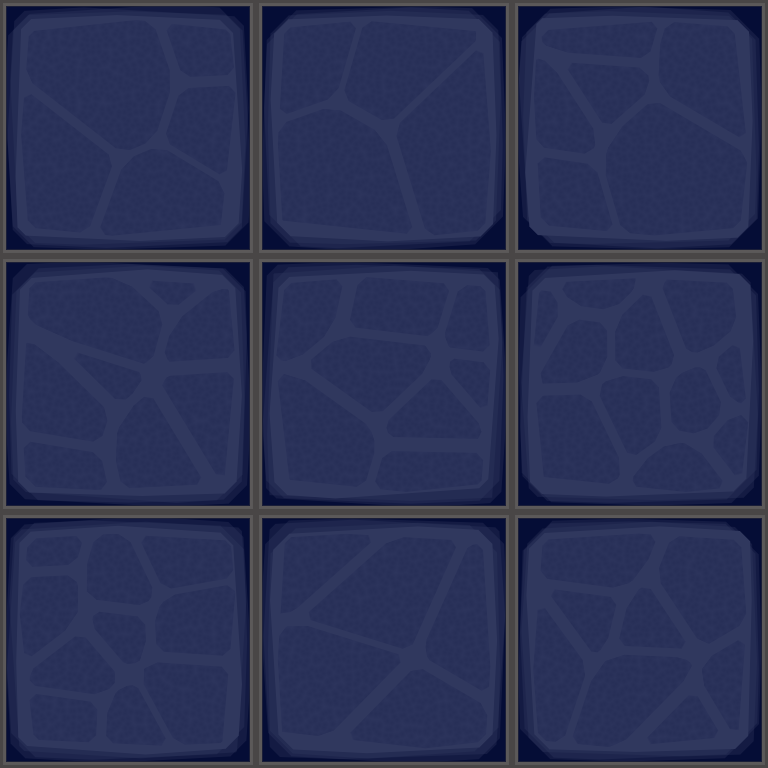
Give the GLSL for this pattern, as a three.js fragment shader.

```glsl
varying vec2 vUv;

const float TILES = 3.0;
const int MAX_STONES = 11;
// Stones per tile: one line for each row, bottom row first
const mat3 STONE_COUNTS = mat3(10.0, 5.0, 8.0,
                               8.0, 8.0, 11.0,
                               5.0, 4.0, 6.0);

// Half sizes, in tile widths
const float FRAME_HALF = 0.488;
const float LIP_HALF = 0.4765;
const float PANEL_HALF = 0.474;
const float SLAB_HALF = 0.442;
const float STONE_AREA_HALF = 0.418;

const float EDGE_BOW = 0.05;
const float LAYER_ALPHA = 0.34;
const float GAP_MIN = 0.011;
const float GAP_MAX = 0.030;
const float STONE_CHAMFER = 0.020;
const float SIZE_SPREAD = 0.03;
const float MOTTLE_SCALE = 42.0;
const float MOTTLE_DEPTH = 0.022;

const vec3 GROOVE = vec3(0.285, 0.275, 0.275);
const vec3 FRAME = vec3(0.36, 0.35, 0.35);
const vec3 LIP = vec3(0.14, 0.15, 0.22);
const vec3 NAVY = vec3(0.02, 0.05, 0.21);
const vec3 SLAB = vec3(0.19, 0.22, 0.37);
const vec3 STONE = vec3(0.162, 0.193, 0.35);

vec2 hash2(vec2 p) {
  vec3 q = fract(p.xyx * vec3(0.1031, 0.1030, 0.0973));
  q += dot(q, q.yzx + 33.33);
  return fract((q.xx + q.yz) * q.zy);
}

float coverage(float d, float pixel) {
  return clamp(0.5 - d / pixel, 0.0, 1.0);
}

float square(vec2 p, float halfSize) {
  return max(abs(p.x), abs(p.y)) - halfSize;
}

// Uneven square with bowed sides and cut corners
float bowedSquare(vec2 p, float halfSize, float bow, float cut, vec2 seed) {
  float d = -1.0;
  for (int i = 0; i < 4; i++) {
    vec2 r = hash2(seed + float(i) * 7.3) - 0.5;
    float side = p.x + bow * (1.0 + r.y) * abs(p.y - 0.4 * r.x);
    d = max(d, side - halfSize - 0.012 * r.y);
    d = max(d, (p.x + p.y) * 0.7071 - cut - 0.03 * r.x);
    p = vec2(-p.y, p.x);
  }
  return d;
}

// Stone centre in xy, size weight in z
vec3 stoneSite(float i, vec2 tile) {
  vec2 spread = fract(hash2(tile + 17.0) + i * vec2(0.7549, 0.5698)) - 0.5;
  vec2 r = hash2(tile * 13.0 + i * 3.7 + 5.0);
  return vec3(0.8 * spread + 0.07 * (r - 0.5), SIZE_SPREAD * r.x);
}

float power(vec2 p, vec3 site) {
  vec2 v = p - site.xy;
  return dot(v, v) - site.z;
}

// Intersection of two inside distances with a bevelled corner
float chamferMin(float a, float b) {
  return min(min(a, b), (a + b) * 0.7071 - STONE_CHAMFER);
}

// Signed distance to the stones: weighted cells, shrunk by uneven gaps
float stones(vec2 p, vec2 tile, float count) {
  vec3 own = vec3(0.0);
  float ownIndex = 0.0, nearest = 9.0;
  for (int i = 0; i < MAX_STONES; i++) {
    if (float(i) >= count) break;
    vec3 site = stoneSite(float(i), tile);
    float d = power(p, site);
    if (d < nearest) { nearest = d; own = site; ownIndex = float(i); }
  }
  float inside = -bowedSquare(p, STONE_AREA_HALF, 0.08, 0.53, tile + 61.0);
  for (int j = 0; j < MAX_STONES; j++) {
    if (float(j) >= count) break;
    if (float(j) == ownIndex) continue;
    vec3 site = stoneSite(float(j), tile);
    float border = (power(p, site) - nearest) / (2.0 * distance(site.xy, own.xy));
    float gap = mix(GAP_MIN, GAP_MAX, hash2(vec2(ownIndex, j) + tile * 11.0).x);
    inside = chamferMin(inside, border - gap);
  }
  return -inside;
}

float cellular(vec2 p) {
  vec2 cell = floor(p);
  float d = 2.0;
  for (int y = -1; y <= 1; y++)
    for (int x = -1; x <= 1; x++) {
      vec2 c = cell + vec2(x, y);
      d = min(d, distance(p, c + hash2(c)));
    }
  return d;
}

void main() {
  vec2 grid = vUv * TILES;
  vec2 tile = min(floor(grid), TILES - 1.0);
  vec2 p = grid - tile - 0.5;
  float pixel = max(fwidth(grid.x), 1e-5);

  // Translucent layers lighten the panel from its rim inward
  vec3 panel = NAVY;
  for (int k = 0; k < 3; k++) {
    float layer = float(k);
    vec2 seed = tile * 9.0 + layer * 31.0 + 3.0;
    float cut = mix(0.56, 0.62, hash2(seed).y);
    float d = bowedSquare(p, 0.479 - 0.010 * layer, EDGE_BOW, cut, seed);
    panel = mix(panel, SLAB, LAYER_ALPHA * coverage(d, pixel));
  }
  float slab = bowedSquare(p, SLAB_HALF, EDGE_BOW, 0.565, tile + 41.0);
  panel = mix(panel, SLAB, coverage(slab, pixel));

  // Mottled stones
  vec3 row = STONE_COUNTS * vec3(equal(vec3(0.0, 1.0, 2.0), vec3(tile.y)));
  float count = dot(row, vec3(equal(vec3(0.0, 1.0, 2.0), vec3(tile.x))));
  float mottle = (cellular(grid * MOTTLE_SCALE) - 0.45) * MOTTLE_DEPTH;
  panel = mix(panel, STONE + mottle, coverage(stones(p, tile, count), pixel));

  // Frame around the panel
  vec3 color = mix(GROOVE, FRAME, coverage(square(p, FRAME_HALF), pixel));
  color = mix(color, LIP, coverage(square(p, LIP_HALF), pixel));
  color = mix(color, panel, coverage(square(p, PANEL_HALF), pixel));
  gl_FragColor = vec4(color, 1.0);
}
```
